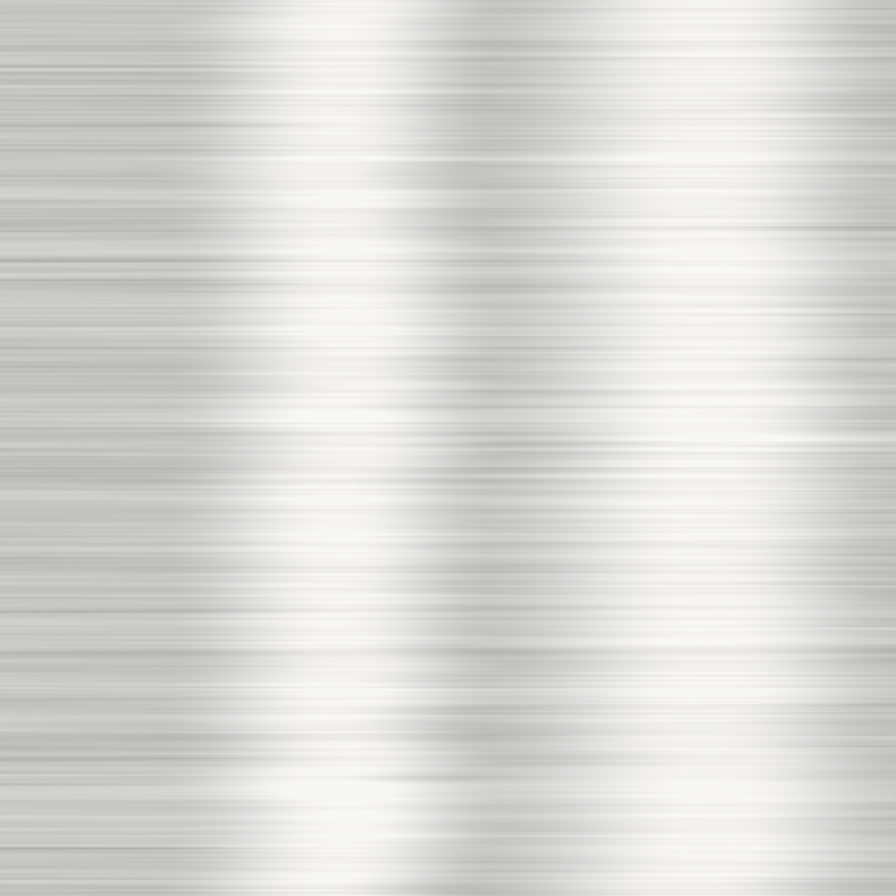
This texture is drawn by a three.js fragment shader. Its source:

```glsl
// Brushed steel: fine horizontal streaks under two soft vertical highlights.

#define SHADE_COLOR vec3(0.772, 0.774, 0.765)
#define LIGHT_COLOR vec3(0.955, 0.953, 0.938)
#define FINE_LINES 380.0
#define MID_LINES 170.0
#define COARSE_LINES 48.0
#define BROAD_LINES 11.0
#define STREAK_CONTRAST 1.0
#define SCRATCH_DEPTH 0.05
#define EDGE_WOBBLE 0.035

varying vec2 vUv;

float hash(vec2 p) {
  return fract(sin(dot(p, vec2(127.1, 311.7))) * 43758.5453);
}

// Smooth value noise in 0..1
float noise(vec2 p) {
  vec2 cell = floor(p);
  vec2 f = fract(p);
  f = f * f * (3.0 - 2.0 * f);
  float low = mix(hash(cell), hash(cell + vec2(1.0, 0.0)), f.x);
  float high = mix(hash(cell + vec2(0.0, 1.0)), hash(cell + vec2(1.0, 1.0)), f.x);
  return mix(low, high, f.y);
}

// Noise stretched along x; each row of cells starts at its own offset
float streak(vec2 uv, float lines, float stretch, float seed) {
  return noise(vec2(uv.x * stretch + seed, uv.y * lines + seed * 3.7));
}

// Soft vertical band rising from a to b and falling from c to d
float band(float x, float a, float b, float c, float d) {
  return smoothstep(a, b, x) * (1.0 - smoothstep(c, d, x));
}

// Layered brush marks, centred on zero
float brushMarks(vec2 uv) {
  float marks = 0.065 * (streak(uv, FINE_LINES, 2.2, 5.3) - 0.5);
  marks += 0.070 * (streak(uv, MID_LINES, 1.6, 17.1) - 0.5);
  marks += 0.048 * (streak(uv, COARSE_LINES, 1.3, 29.6) - 0.5);
  marks += 0.028 * (streak(uv, BROAD_LINES, 1.8, 41.2) - 0.5);
  return marks;
}

void main() {
  // Highlights, with edges made ragged by the streaks
  float wobble = streak(vUv, COARSE_LINES, 1.5, 53.4) - 0.5;
  wobble += 0.7 * (streak(vUv, MID_LINES, 1.5, 67.8) - 0.5);
  float x = vUv.x + EDGE_WOBBLE * wobble;
  float glow = band(x, 0.18, 0.37, 0.39, 0.55) + band(x, 0.54, 0.77, 0.81, 1.01);

  // Brush marks and sparse dark scratches, fainter where the metal shines
  float scratch = smoothstep(0.72, 0.98, streak(vUv, MID_LINES * 1.4, 1.2, 83.9));
  float marks = STREAK_CONTRAST * brushMarks(vUv) - SCRATCH_DEPTH * scratch;
  marks *= mix(1.0, 0.65, glow);

  vec3 color = mix(SHADE_COLOR, LIGHT_COLOR, glow) + marks;
  gl_FragColor = vec4(min(color, vec3(0.97, 0.97, 0.955)), 1.0);
}
```
